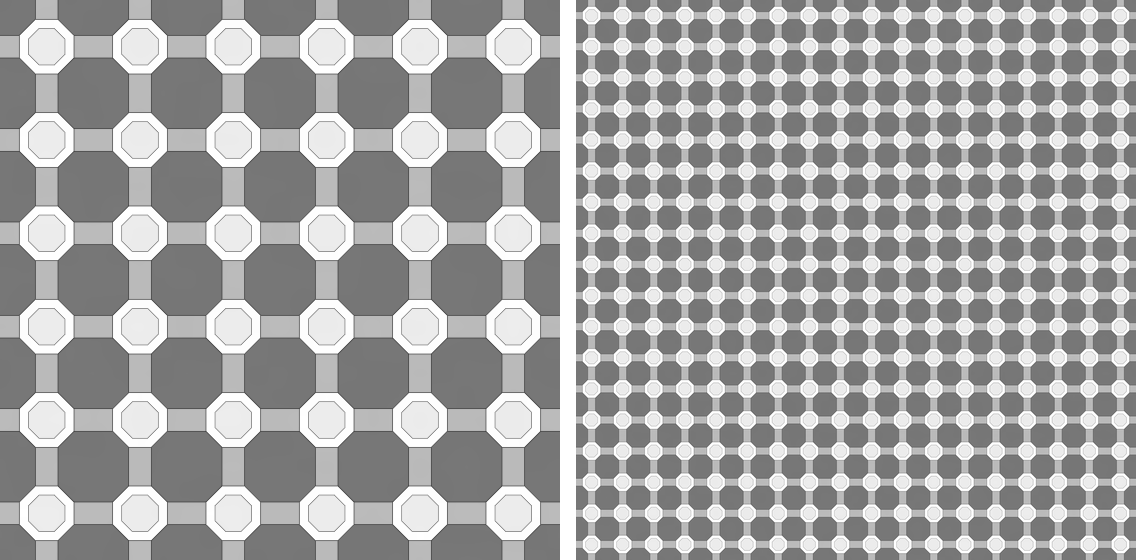
Left: one tile. Right: repeated 3 by 3.
This pattern is drawn by a Shadertoy shader. Its source:

```glsl
// Grey floor of white-rimmed octagons joined by straight bands between dark tiles.

const float REPEATS = 6.0;

// Sine-free hash of a lattice point
float hash(vec2 p) {
    vec3 q = fract(p.xyx * 0.1031);
    q += dot(q, q.yzx + 33.33);
    return fract((q.x + q.y) * q.z);
}

// Value noise that wraps after a whole number of lattice steps
float wrappedNoise(vec2 p, float period) {
    vec2 i = floor(p), f = fract(p);
    f = f * f * (3.0 - 2.0 * f);
    vec2 lo = mod(i, period), hi = mod(i + 1.0, period);
    return mix(mix(hash(lo), hash(vec2(hi.x, lo.y)), f.x),
               mix(hash(vec2(lo.x, hi.y)), hash(hi), f.x), f.y);
}

// Distance to a regular octagon, for a point folded into the first quadrant
float octagon(vec2 a, float apothem) {
    return max(max(a.x, a.y), (a.x + a.y) * 0.70711) - apothem;
}

// Antialiased coverage of the region where d is negative
float fill(float d, float pixel) {
    return clamp(0.5 - d / pixel, 0.0, 1.0);
}

float outline(float d, float width, float pixel) {
    return fill(abs(d) - 0.5 * width, pixel);
}

void mainImage(out vec4 fragColor, in vec2 fragCoord) {
    vec2 uv = fragCoord / iResolution.xy;
    vec2 a = abs(fract(uv * REPEATS) - 0.5);
    float pixel = REPEATS / min(iResolution.x, iResolution.y);

    float rim = octagon(a, 0.293);
    float core = octagon(a, 0.196);
    float band = min(a.x, a.y) - 0.1214;

    // Dark tiles and the bands that cross between them
    float tone = mix(0.465, 0.73, fill(band, pixel));
    tone = mix(tone, 0.18, 0.85 * outline(band, 0.008, pixel));

    // White rim around a pale core
    tone = mix(tone, 0.995, fill(rim, pixel));
    tone = mix(tone, 0.925, fill(core, pixel));
    tone = mix(tone, 0.18, 0.85 * outline(rim, 0.008, pixel));
    tone = mix(tone, 0.3, 0.8 * outline(core, 0.007, pixel));

    // Barely visible mottling
    tone += 0.008 * (wrappedNoise(uv * 24.0, 24.0) - 0.5);

    fragColor = vec4(vec3(tone), 1.0);
}
```
